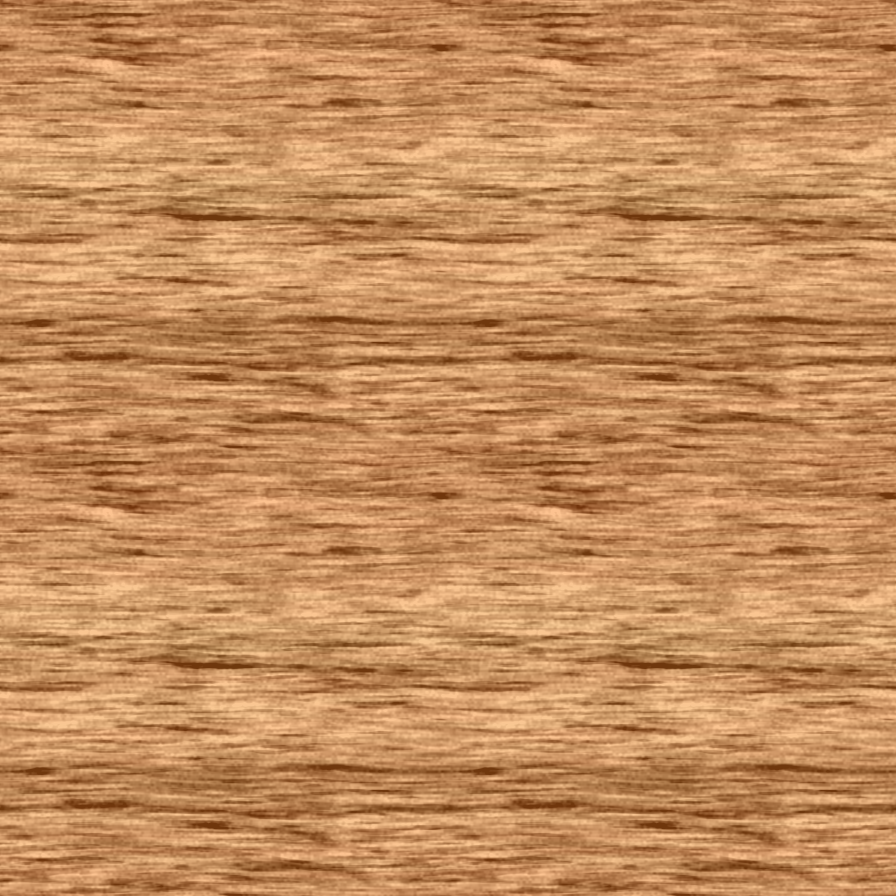
Reproduce this texture procedurally as a three.js fragment shader.

```glsl
// Oak-like wood with horizontal grain: stretched noise for fibres, thresholded
// noise for dark pores, and soft bands across the board for the growth rings.
// The board repeats twice each way; all noise wraps, so the edges join.
varying vec2 vUv;

float hash(vec2 p) {
  return fract(sin(dot(p, vec2(127.1, 311.7))) * 43758.5453);
}

// One row of wrapping value noise, slid along by a random amount.
float rowNoise(float x, float row, vec2 cells, float seed) {
  row = mod(row, cells.y) + seed;
  x = (x + hash(vec2(seed, row))) * cells.x;
  float cell = floor(x);
  float a = hash(vec2(mod(cell, cells.x), row));
  float b = hash(vec2(mod(cell + 1.0, cells.x), row));
  return mix(a, b, smoothstep(0.0, 1.0, fract(x)));
}

// Wrapping noise with the given number of cells along and across the board.
float grain(vec2 p, vec2 cells, float seed) {
  float y = p.y * cells.y;
  float row = floor(y);
  return mix(rowNoise(p.x, row, cells, seed),
             rowNoise(p.x, row + 1.0, cells, seed),
             smoothstep(0.0, 1.0, fract(y)));
}

// Soft band around a height, wrapping from top to bottom.
float band(float y, float centre, float width) {
  float d = abs(fract(y - centre + 0.5) - 0.5) / width;
  return exp(-d * d);
}

// Short dark dashes with frayed ends, thresholded out of stretched noise.
float dashes(vec2 p, vec2 cells, float density, float seed) {
  float body = grain(p, cells, seed);
  float fray = grain(p, vec2(34.0, 150.0), seed + 191.0);
  return smoothstep(0.60, 0.82, 0.74 * body + 0.26 * fray + density);
}

void main() {
  // Slight waviness of the fibres
  vec2 p = vUv * 2.0;
  p.y += 0.012 * (grain(p, vec2(3.0, 5.0), 11.0) - 0.5);
  p.y += 0.004 * (grain(p, vec2(9.0, 24.0), 23.0) - 0.5);

  // Growth rings: pale zones, and a brown stripe with dark rims
  float rings = 0.11 * band(p.y, 0.62, 0.05) + 0.10 * band(p.y, 0.40, 0.08)
              - 0.22 * band(p.y, 0.245, 0.045) - 0.07 * band(p.y, 0.95, 0.12);
  float rims = 0.24 * band(p.y, 0.285, 0.010) + 0.32 * band(p.y, 0.20, 0.010);
  rings -= rims * (0.3 + 1.2 * grain(p, vec2(5.0, 90.0), 37.0));

  // Fibres from broad streaks down to hair-fine threads and speckle
  float broad = grain(p, vec2(3.0, 40.0), 53.0) - 0.5;
  float fibre = grain(p, vec2(11.0, 110.0), 211.0) - 0.5;
  float thread = grain(p, vec2(18.0, 174.0), 331.0) - 0.5;
  float speckle = grain(p, vec2(150.0, 170.0), 547.0) - 0.5;

  // Pores: long dashes and finer ones, denser in some zones
  float density = 0.07 * band(p.y, 0.07, 0.09) + 0.08 * band(p.y, 0.53, 0.04)
                - 0.05 * band(p.y, 0.74, 0.10) - 0.08 * band(p.y, 0.62, 0.03);
  float pores = 0.46 * dashes(p, vec2(6.0, 84.0), density, 613.0)
              + 0.34 * dashes(p, vec2(11.0, 124.0), density, 1009.0);

  float tone = 0.745 + rings + 0.20 * broad + 0.48 * fibre + 0.52 * thread
             + 0.30 * speckle - pores;
  tone = clamp(tone, -0.15, 1.12);

  // Brown to pale tan, with redder and yellower zones
  vec3 wood = mix(vec3(0.50, 0.28, 0.11), vec3(0.93, 0.72, 0.52), tone);
  float warmth = 0.6 * band(p.y, 0.93, 0.18) - 0.8 * band(p.y, 0.58, 0.08)
               + 1.6 * (grain(p, vec2(5.0, 60.0), 929.0) - 0.5);
  wood += warmth * vec3(0.010, -0.012, -0.006);
  gl_FragColor = vec4(wood, 1.0);
}
```
